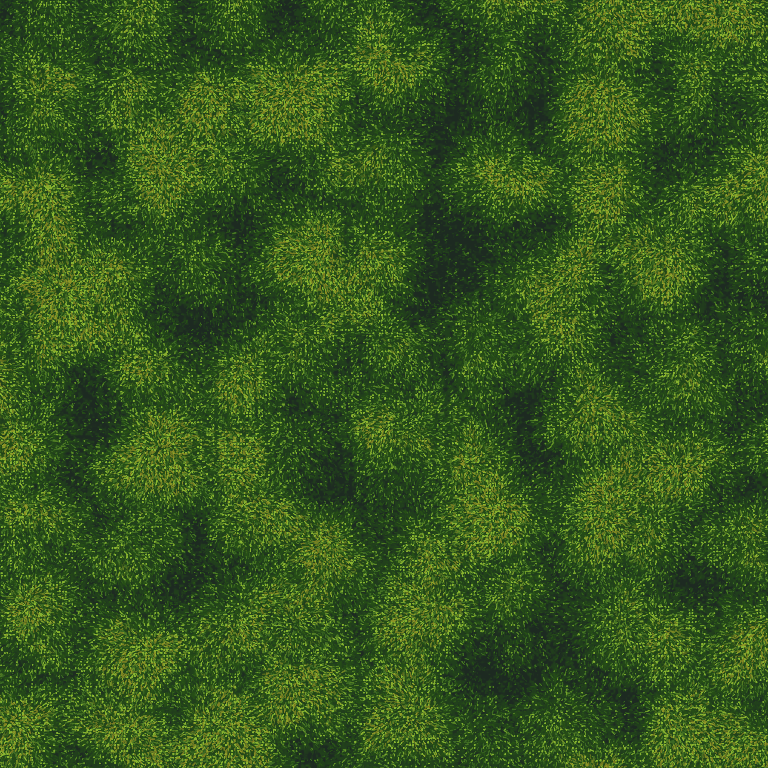
Give the GLSL for this texture, as a three.js fragment shader.

```glsl
varying vec2 vUv;

#define MOUNDS 8.5
#define STRANDS 215.0
#define STRAND_LENGTH 0.42
#define STRAND_WIDTH 0.21
#define STRAY 1.3
#define SPECKS 250.0
#define SPECK_RADIUS 0.32
#define FRAY 0.026
#define SOFTNESS 0.12

const vec3 SHADOW = vec3(0.115, 0.165, 0.130);
const vec3 DEEP = vec3(0.130, 0.245, 0.110);
const vec3 MOSS = vec3(0.150, 0.305, 0.085);
const vec3 LEAF = vec3(0.235, 0.405, 0.140);
const vec3 FRESH = vec3(0.315, 0.485, 0.135);
const vec3 TIP = vec3(0.540, 0.710, 0.190);
const vec3 OLIVE = vec3(0.560, 0.520, 0.130);

float hash(vec2 p) {
  return fract(sin(dot(p, vec2(127.1, 311.7))) * 43758.5453);
}

vec2 hash2(vec2 p) {
  return vec2(hash(p), hash(p + 57.3));
}

float noise(vec2 p) {
  vec2 i = floor(p), f = fract(p);
  f = f * f * (3.0 - 2.0 * f);
  return mix(mix(hash(i), hash(i + vec2(1.0, 0.0)), f.x),
             mix(hash(i + vec2(0.0, 1.0)), hash(i + 1.0), f.x), f.y);
}

float fbm(vec2 p) {
  float sum = 0.0, gain = 0.5;
  for (int i = 0; i < 4; i++) {
    sum += gain * noise(p);
    p = p * 2.03 + 17.1;
    gain *= 0.5;
  }
  return sum / 0.9375;
}

// Offset from the crown of the highest mound in xy, height in z
vec3 mound(vec2 p) {
  vec2 cell = floor(p);
  vec3 best = vec3(0.0, 1.0, -1.0);
  for (int y = -1; y <= 1; y++) {
    for (int x = -1; x <= 1; x++) {
      vec2 id = cell + vec2(float(x), float(y));
      vec2 offset = p - id - 0.5 - 0.7 * (hash2(id) - 0.5);
      float d = length(offset);
      float height = mix(0.75, 1.05, hash(id + 9.7)) - d * (0.45 + 0.8 * d);
      if (height > best.z) best = vec3(offset, height);
    }
  }
  return best;
}

// Short strands around dir: coverage in x, random brightness in y
vec2 strands(vec2 p, vec2 dir, float density, float seed) {
  vec2 cell = floor(p);
  vec2 result = vec2(0.0);
  for (int y = -1; y <= 1; y++) {
    for (int x = -1; x <= 1; x++) {
      vec2 id = cell + vec2(float(x), float(y));
      vec2 rel = p - id - hash2(id + seed);
      float turn = STRAY * (hash(id + seed + 45.7) - 0.5);
      vec2 axis = dir * cos(turn) + vec2(-dir.y, dir.x) * sin(turn);
      float reach = STRAND_LENGTH * mix(0.1, 1.3, hash(id + seed + 3.9));
      float d = length(rel - axis * clamp(dot(rel, axis), -reach, reach));
      float cover = 1.0 - smoothstep(STRAND_WIDTH - SOFTNESS, STRAND_WIDTH + SOFTNESS, d);
      cover *= smoothstep(-0.05, 0.05, density - hash(id + seed + 21.3));
      float bright = hash(id + seed + 33.1);
      if (cover * (0.3 + bright) > result.x * (0.3 + result.y)) result = vec2(cover, bright);
    }
  }
  return result;
}

// One round speck in some of the cells
float speck(vec2 p, float density) {
  vec2 id = floor(p);
  float d = length(fract(p) - mix(vec2(0.35), vec2(0.65), hash2(id + 71.0)));
  float disc = 1.0 - smoothstep(SPECK_RADIUS - SOFTNESS, SPECK_RADIUS + SOFTNESS, d);
  return disc * smoothstep(-0.03, 0.03, density - hash(id + 83.0));
}

vec3 ramp(float t) {
  vec3 c = mix(SHADOW, DEEP, smoothstep(0.05, 0.25, t));
  c = mix(c, MOSS, smoothstep(0.25, 0.46, t));
  c = mix(c, LEAF, smoothstep(0.46, 0.64, t));
  c = mix(c, FRESH, smoothstep(0.64, 0.82, t));
  return mix(c, TIP, smoothstep(0.82, 1.1, t));
}

void main() {
  // Frayed, warped mounds
  vec2 fray = vec2(noise(vUv * 190.0), noise(vUv * 190.0 + 41.0)) - 0.5;
  vec2 warp = vec2(fbm(vUv * 16.0), fbm(vUv * 16.0 + 23.0)) - 0.5;
  vec3 m = mound((vUv + fray * FRAY + warp * 0.08) * MOUNDS);
  float light = clamp(m.z + 0.07 + 1.0 * (fbm(vUv * 13.0 + 5.0) - 0.5), 0.0, 1.0);
  vec2 dir = normalize(m.xy + vec2(0.0, -0.15));

  // Shaded ground with fine grain
  float grain = noise(vUv * 320.0 + 11.0) - 0.5;
  float tone = 0.06 + 0.34 * light + 0.32 * grain;
  float olive = 0.0;

  // Layers of strands, then bright specks
  for (int i = 0; i < 3; i++) {
    float layer = float(i);
    vec2 p = vUv * STRANDS * (1.0 + 0.15 * layer) + layer * 7.31;
    vec2 s = strands(p, dir, 0.10 + 0.62 * light, layer * 13.7);
    float strandTone = 0.10 + 0.46 * light + 0.66 * s.y * s.y;
    tone = mix(tone, max(tone, strandTone), s.x);
    olive = max(olive, s.x * smoothstep(0.5, 0.9, fract(s.y * 17.0)));
  }
  float bright = speck(vUv * SPECKS, 0.03 + 0.22 * light);
  tone = mix(tone, max(tone, 0.80 + 0.42 * light), bright);

  // Dry olive tips on the crowns
  vec3 color = ramp(tone);
  color = mix(color, OLIVE, 0.75 * olive * smoothstep(0.65, 1.0, light));
  gl_FragColor = vec4(color, 1.0);
}
```
